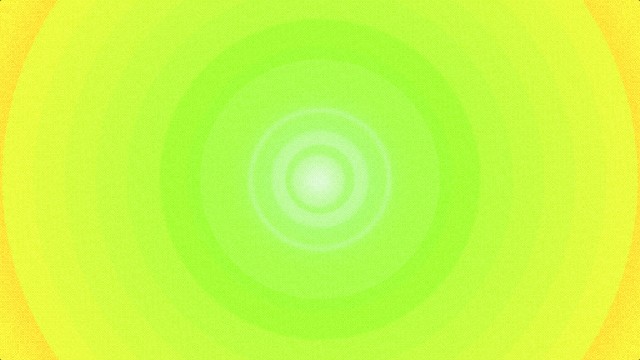
Write a WebGL 1 fragment shader that draws this background.

```glsl
precision highp float;
// Concentric lime rings around a pale glowing core, stepping out to yellow and amber.
uniform vec2 u_resolution;

const vec3 LIME = vec3(0.665, 0.99, 0.21);
const vec3 DEEP_GREEN = vec3(0.64, 0.99, 0.22);
const vec3 SOFT_GREEN = vec3(0.675, 0.99, 0.29);
const vec3 MINT = vec3(0.675, 0.985, 0.44);
const vec3 PALE_MINT = vec3(0.75, 0.98, 0.60);
const vec3 CORE_WHITE = vec3(0.87, 0.98, 0.83);
const vec3 CHARTREUSE = vec3(0.735, 0.99, 0.25);
const vec3 YELLOW = vec3(0.925, 0.985, 0.25);
const vec3 AMBER = vec3(0.985, 0.90, 0.22);
const vec3 GOLD = vec3(0.975, 0.955, 0.24);

const float DISC_RADIUS = 0.45;
const float BAND_WIDTH = 0.0865;
const int BAND_COUNT = 4;

float hash(vec2 p) {
  return fract(sin(dot(p, vec2(127.1, 311.7))) * 43758.5453);
}

// 1 inside the radius, 0 outside
float disc(float r, float radius, float soft) {
  return 1.0 - smoothstep(radius - soft, radius + soft, r);
}

// Soft ring line, brightest at its radius
float ring(float r, float radius, float width) {
  float d = (r - radius) / width;
  return exp(-d * d);
}

// Stepped bands from chartreuse to yellow, then amber fading to gold
vec3 outerBands(float r, float soft) {
  float level = 0.0;
  for (int i = 1; i <= BAND_COUNT; i++) {
    float edge = DISC_RADIUS + float(i) * BAND_WIDTH;
    level += 1.0 - disc(r, edge, soft);
  }
  float slope = clamp((r - DISC_RADIUS) / (BAND_WIDTH * 5.0), 0.0, 1.0);
  vec3 color = mix(CHARTREUSE, YELLOW, mix(level / float(BAND_COUNT), slope, 0.4));
  float amberEdge = DISC_RADIUS + BAND_WIDTH * 5.0;
  vec3 rim = mix(AMBER, GOLD, smoothstep(amberEdge, amberEdge + 0.1, r));
  return mix(rim, color, disc(r, amberEdge, soft));
}

// Green disc holding nested rings
vec3 innerDisc(vec3 color, float r, float soft) {
  color = mix(color, LIME, disc(r, DISC_RADIUS, soft));
  color = mix(color, CHARTREUSE, 0.9 * ring(r, DISC_RADIUS, 0.006));
  color = mix(color, DEEP_GREEN, disc(r, 0.37, 0.012));
  vec3 meadow = mix(MINT, SOFT_GREEN, smoothstep(0.12, 0.27, r));
  color = mix(color, meadow, disc(r, 0.333, soft));
  return mix(color, PALE_MINT, 0.65 * ring(r, 0.192, 0.009));
}

// Pale halo, a darker gap and the bright centre
vec3 glowingCore(vec3 color, float r, float coreR, float soft) {
  vec3 halo = mix(PALE_MINT, MINT, 0.35 * smoothstep(0.115, 0.14, r));
  color = mix(color, halo, disc(r, 0.136, 0.006));
  color = mix(color, MINT, 0.9 * disc(r, 0.096, soft + 0.002));
  vec3 core = mix(CORE_WHITE, PALE_MINT, smoothstep(0.0, 0.08, coreR));
  return mix(color, core, disc(coreR, 0.073, 0.009));
}

// Woven grain: an alternating checker broken up by random cells
float weave(vec2 cell) {
  float checker = mod(cell.x + cell.y, 2.0) - 0.5;
  return 0.45 * checker + 0.8 * (hash(cell) - 0.5);
}

float roundedBox(vec2 p, vec2 halfSize, float radius) {
  vec2 q = abs(p) - halfSize + radius;
  return length(max(q, 0.0)) + min(max(q.x, q.y), 0.0) - radius;
}

void main() {
  // Canvas height is one unit, origin at the centre
  vec2 p = (gl_FragCoord.xy - 0.5 * u_resolution) / u_resolution.y;
  float pixel = 1.0 / u_resolution.y;
  float soft = max(0.7 * pixel, 0.002);
  float r = length(p - vec2(0.0, 0.002));
  float coreR = length(p - vec2(-0.004, -0.002));

  vec3 color = outerBands(r, soft);
  color = innerDisc(color, r, soft);
  color = glowingCore(color, r, coreR, soft);

  // Fine grain, strongest in blue, with more green variation in the amber rim
  float grain = weave(floor(p * 288.0));
  float rim = smoothstep(0.86, 0.89, r);
  color += grain * mix(vec3(0.055, 0.015, 0.09), vec3(0.02, 0.09, 0.05), rim);

  // Rounded dark corners
  vec2 halfSize = vec2(0.5 * u_resolution.x / u_resolution.y, 0.5);
  float outside = smoothstep(-pixel, pixel, roundedBox(p, halfSize + pixel, 0.014));
  color = mix(color, vec3(0.05), outside);

  gl_FragColor = vec4(clamp(color, 0.0, 1.0), 1.0);
}
```
